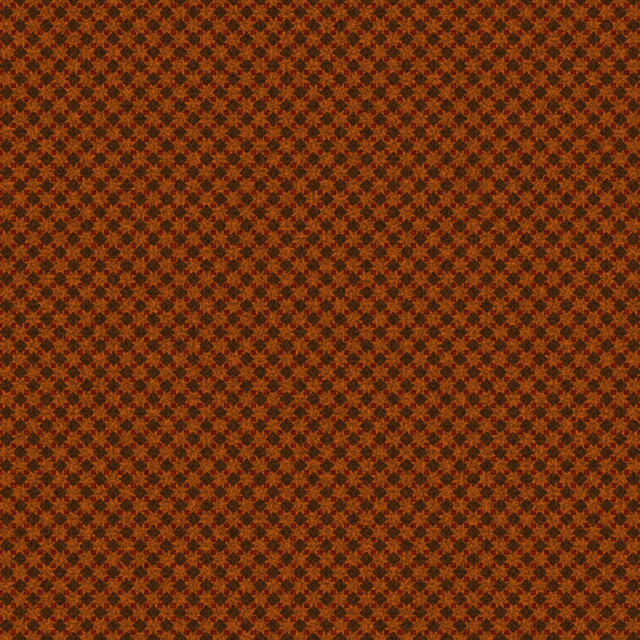
Reproduce this pattern procedurally as a Shadertoy shader.

```glsl
// Woven carpet of touching eight-pointed stars with dark diamonds and small red lozenges.
#define REPEATS 24.0
#define SHIFT vec2(0.25, 0.035)
#define STAR_TIP 0.3827
#define STAR_VALLEY 0.220
#define ORANGE vec3(0.550, 0.252, 0.050)
#define BROWN vec3(0.262, 0.140, 0.050)
#define RED vec3(0.412, 0.098, 0.040)
#define GRAIN 0.50
#define GRAIN_SCALE 256.0
#define FRAY 0.035
#define WEAR 0.06

const float PI = 3.14159265;

// Integer hash giving a unit gradient for a lattice point
vec2 latticeGradient(vec2 cell, float period, uint seed) {
    uvec2 c = uvec2(mod(cell, period));
    uint h = c.x * 1597u + c.y * 51749u + seed * 7919u;
    h = (h ^ (h >> 16)) * 73244475u;
    h = (h ^ (h >> 15)) * 73244475u;
    h ^= h >> 16;
    float angle = float(h & 65535u) / 65536.0 * 2.0 * PI;
    return vec2(cos(angle), sin(angle));
}

// Gradient noise that wraps over the canvas after a whole number of cells
float wrapNoise(vec2 uv, float period, uint seed) {
    vec2 p = uv * period;
    vec2 i = floor(p), f = p - i;
    vec2 u = f * f * f * (f * (f * 6.0 - 15.0) + 10.0);
    vec2 e = vec2(1.0, 0.0);
    float a = dot(latticeGradient(i, period, seed), f);
    float b = dot(latticeGradient(i + e.xy, period, seed), f - e.xy);
    float c = dot(latticeGradient(i + e.yx, period, seed), f - e.yx);
    float d = dot(latticeGradient(i + e.xx, period, seed), f - e.xx);
    return mix(mix(a, b, u.x), mix(c, d, u.x), u.y);
}

// Signed distance to the edges of a star whose valleys lie on the axes and diagonals
float starDistance(vec2 p) {
    float angle = abs(mod(atan(p.y, p.x), PI / 4.0) - PI / 8.0);
    vec2 q = length(p) * vec2(cos(angle), sin(angle));
    vec2 valley = STAR_VALLEY * vec2(cos(PI / 8.0), sin(PI / 8.0));
    vec2 normal = normalize(vec2(valley.y, STAR_TIP - valley.x));
    return dot(q - vec2(STAR_TIP, 0.0), normal);
}

// Signed distance to the diamond between four stars
float diamondDistance(vec2 p) {
    vec2 q = vec2(max(p.x, p.y) - 0.5, min(p.x, p.y));
    return (abs(q.x) + abs(q.y) - (2.0 - sqrt(2.0)) * 0.5) * sqrt(0.5);
}

void mainImage(out vec4 fragColor, in vec2 fragCoord) {
    vec2 uv = fragCoord / iResolution.xy;
    float blur = 0.7 * REPEATS / min(iResolution.x, iResolution.y);

    // Frayed staggered lattice, folded to the quadrant around its nearest star
    vec2 fray = vec2(wrapNoise(uv, 192.0, 1u), wrapNoise(uv, 192.0, 2u));
    vec2 p = uv * REPEATS - SHIFT + FRAY * fray;
    p = abs(p - round(p));
    if (p.x + p.y > 0.5) p = 0.5 - p;

    // Red ground, brown diamonds, orange stars
    vec3 color = mix(BROWN, RED, smoothstep(-blur, blur, diamondDistance(p)));
    color = mix(ORANGE, color, smoothstep(-blur, blur, starDistance(p)));

    // Fibre grain and slow uneven wear
    float grain = wrapNoise(uv, GRAIN_SCALE, 3u) + 0.5 * wrapNoise(uv, GRAIN_SCALE * 0.5, 4u);
    float wear = wrapNoise(uv, REPEATS, 5u);
    color *= 1.0 + GRAIN * grain + WEAR * wear;

    fragColor = vec4(clamp(color, 0.0, 1.0), 1.0);
}
```
